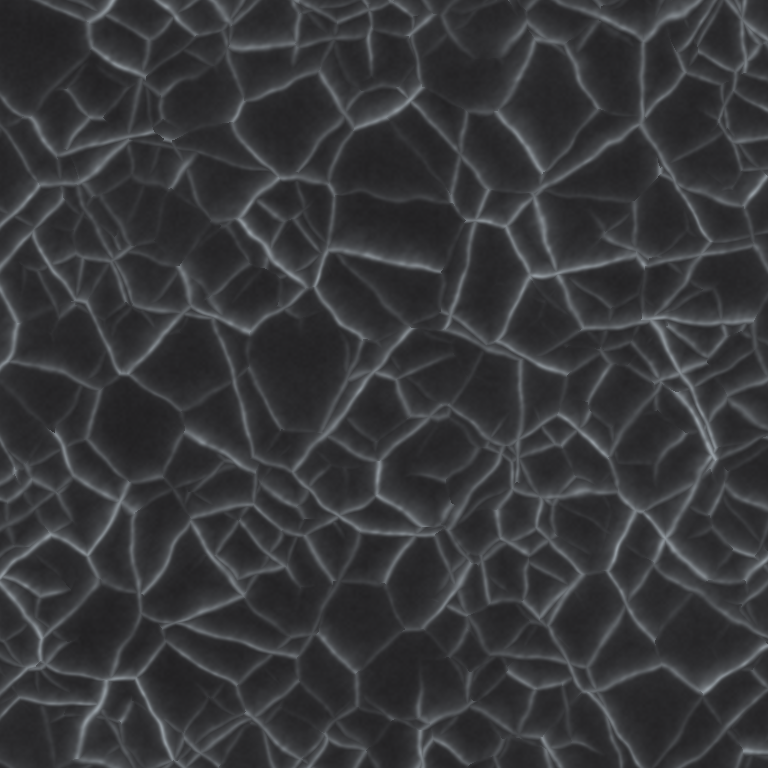
This texture is drawn by a WebGL 1 fragment shader. Its source:

```glsl
precision highp float;
// Dark embossed leather: diagonal ridges enclose dented, roughly square cells.
// Three rotated Voronoi layers give creases of several sizes; each edge has its
// own strength, and the walls of the dents are shaded by light from above.

uniform vec2 u_resolution;

const vec3 SHADOW = vec3(0.145, 0.143, 0.150);
const vec3 RIDGE = vec3(0.510, 0.535, 0.555);
const float JITTER = 0.68;
const float CREASE_WIDTH = 0.0036;
const float WALL_WIDTH = 0.0125;

float hash(vec2 p) {
  return fract(sin(dot(p, vec2(127.1, 311.7))) * 43758.5453);
}

vec2 hash2(vec2 p) {
  return vec2(hash(p), hash(p + vec2(37.3, 17.9)));
}

float noise(vec2 p) {
  vec2 i = floor(p);
  vec2 f = fract(p);
  f = f * f * (3.0 - 2.0 * f);
  float low = mix(hash(i), hash(i + vec2(1.0, 0.0)), f.x);
  float high = mix(hash(i + vec2(0.0, 1.0)), hash(i + vec2(1.0, 1.0)), f.x);
  return mix(low, high, f.y);
}

float fbm(vec2 p) {
  float sum = 0.0;
  float weight = 0.5;
  for (int i = 0; i < 4; i++) {
    sum += weight * noise(p);
    p = p * 2.03 + vec2(5.2, 1.3);
    weight *= 0.5;
  }
  return sum / 0.9375;
}

mat2 rotation(float angle) {
  float c = cos(angle);
  float s = sin(angle);
  return mat2(c, s, -s, c);
}

vec2 seedPoint(vec2 cell) {
  return cell + 0.5 + JITTER * (hash2(cell) - 0.5);
}

// Brightness of a ridge at a distance; facing is 1 where its wall looks up.
float ridgeProfile(float dist, float facing) {
  float crest = exp(-dist * dist / (CREASE_WIDTH * CREASE_WIDTH));
  float wall = exp(-dist / WALL_WIDTH);
  float light = 1.0 + 0.65 * facing * smoothstep(0.0, 0.007, dist);
  return 0.56 * crest + 0.47 * wall * light;
}

// Strongest ridge of one Voronoi layer with the given cells per canvas.
float ridgeLayer(vec2 p, float scale, float angle, vec2 offset) {
  mat2 turn = rotation(angle);
  vec2 q = turn * p * scale + offset;
  vec2 home = floor(q);
  vec2 nearestCell = home;
  vec2 nearest = vec2(8.0);
  for (int y = -1; y <= 1; y++) {
    for (int x = -1; x <= 1; x++) {
      vec2 cell = home + vec2(float(x), float(y));
      vec2 toSeed = seedPoint(cell) - q;
      if (dot(toSeed, toSeed) < dot(nearest, nearest)) {
        nearest = toSeed;
        nearestCell = cell;
      }
    }
  }
  float ridge = 0.0;
  for (int y = -2; y <= 2; y++) {
    for (int x = -2; x <= 2; x++) {
      vec2 cell = home + vec2(float(x), float(y));
      vec2 toSeed = seedPoint(cell) - q;
      vec2 between = toSeed - nearest;
      if (dot(between, between) > 0.0001) {
        vec2 normal = normalize(between);
        float dist = max(dot(0.5 * (toSeed + nearest), normal), 0.0) / scale;
        float strength = mix(0.15, 1.05, hash(cell + nearestCell + 0.37));
        float facing = -(normal * turn).y;
        ridge = max(ridge, strength * ridgeProfile(dist, facing));
      }
    }
  }
  return ridge;
}

void main() {
  vec2 p = gl_FragCoord.xy / min(u_resolution.x, u_resolution.y);

  // Bend the ridges gently, with a small ragged wobble.
  vec2 bend = vec2(fbm(p * 5.0), fbm(p * 5.0 + 31.7)) - 0.5;
  vec2 wobble = vec2(noise(p * 38.0), noise(p * 38.0 + 13.1)) - 0.5;
  vec2 warped = p + 0.055 * bend + 0.006 * wobble;

  // Long creases, main cells, and patches of finer wrinkles.
  float creases = 0.85 * ridgeLayer(warped, 4.6, 0.74, vec2(3.1, 7.4));
  float cells = ridgeLayer(warped, 9.2, 0.80, vec2(11.6, 2.3));
  float patches = smoothstep(0.35, 0.65, noise(p * 6.0 + 9.0));
  float wrinkles = 0.75 * patches * ridgeLayer(warped, 15.0, 0.70, vec2(5.7, 19.2));
  float ridge = max(max(creases, cells), wrinkles);

  // Worn fibres break the highlights; fine grain covers the whole hide.
  float wear = mix(0.55, 1.3, fbm(p * 24.0 + 4.0));
  float fibres = mix(0.8, 1.2, noise(rotation(0.8) * p * vec2(150.0, 90.0)));
  float grain = noise(p * 260.0) + noise(p * 130.0 + 8.0) - 1.0;
  float mottling = fbm(p * 7.0 + 21.0) - 0.5;
  float tone = ridge * wear * fibres + 0.035 * grain + 0.12 * mottling;

  vec3 color = mix(SHADOW, RIDGE, clamp(tone, -0.1, 1.2));
  gl_FragColor = vec4(color, 1.0);
}
```
